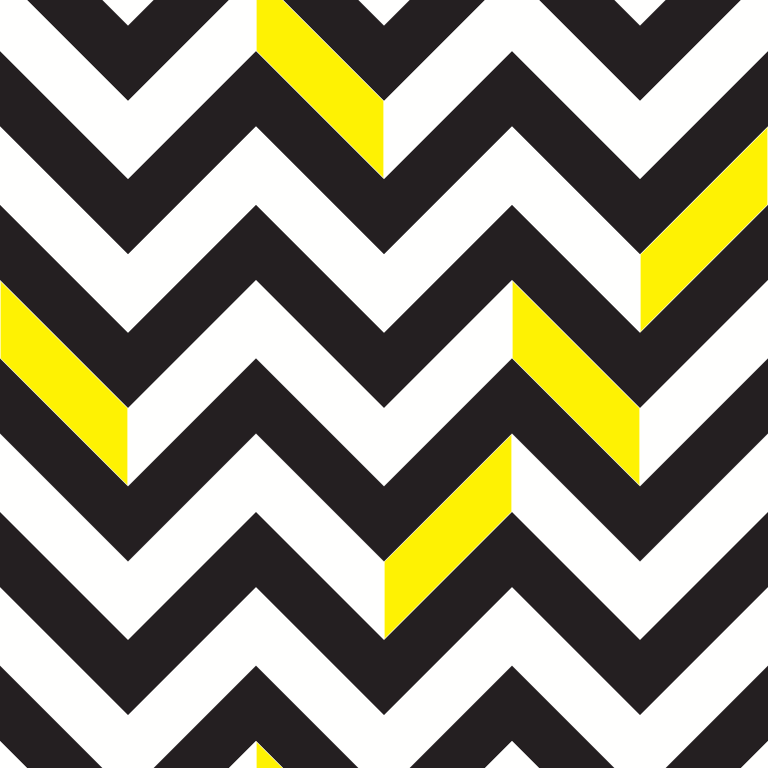
Give the GLSL for this pattern, as a three.js fragment shader.

```glsl
// Black and white chevron stripes with a few yellow parallelogram accents.
varying vec2 vUv;

const vec3 BLACK = vec3(0.14, 0.12, 0.13);
const vec3 WHITE = vec3(1.0, 1.0, 0.995);
const vec3 YELLOW = vec3(0.995, 0.95, 0.01);

const float ZIGZAGS = 3.0;            // chevrons across
const float STRIPES = 5.0;            // stripe pairs up
const float WHITE_SHARE = 0.511;      // white part of a stripe pair
const float VALLEY_BASE = 1.0 / 6.0;  // lower edge of a white stripe at a valley
const float HAIRLINE = 0.0008;        // white rim around each accent
const float PLAIN_COLUMN = 1.0;       // the only column without an accent

// Coverage of a shape, given its signed distance (positive inside)
float coverage(float dist, float pixel) {
  return clamp(dist / pixel + 0.5, 0.0, 1.0);
}

// One accent per column, climbing one stripe with each column
float isAccent(float column, float stripe) {
  float accentStripe = mod(column + 1.0, 4.0);
  bool hit = abs(mod(stripe, STRIPES) - accentStripe) < 0.5;
  return hit && abs(column - PLAIN_COLUMN) > 0.5 ? 1.0 : 0.0;
}

void main() {
  float pixel = max(fwidth(vUv.y), 1e-5);
  float columnWidth = 0.5 / ZIGZAGS;

  // Zigzag with 45 degree slopes: zero at valleys, one column width at peaks
  float rise = abs(fract(vUv.x * ZIGZAGS) - 0.5) / ZIGZAGS;
  float level = (vUv.y - VALLEY_BASE - rise) * STRIPES;

  // White stripes, with distance measured across the slope; centring
  // the stripe in its cell keeps both edges smooth
  float halfWhite = 0.5 * WHITE_SHARE;
  float offset = fract(level - halfWhite + 0.5) - 0.5;
  float stripe = floor(level - halfWhite + 0.5);
  float stripeDist = (halfWhite - abs(offset)) / STRIPES * inversesqrt(2.0);
  vec3 color = mix(BLACK, WHITE, coverage(stripeDist, pixel));

  // Yellow accents fill a white stripe between a peak and a valley
  float column = floor(vUv.x / columnWidth);
  float across = fract(vUv.x / columnWidth);
  float columnDist = min(across, 1.0 - across) * columnWidth;
  float accentDist = min(stripeDist, columnDist) - HAIRLINE;
  color = mix(color, YELLOW, isAccent(column, stripe) * coverage(accentDist, pixel));

  gl_FragColor = vec4(color, 1.0);
}
```
